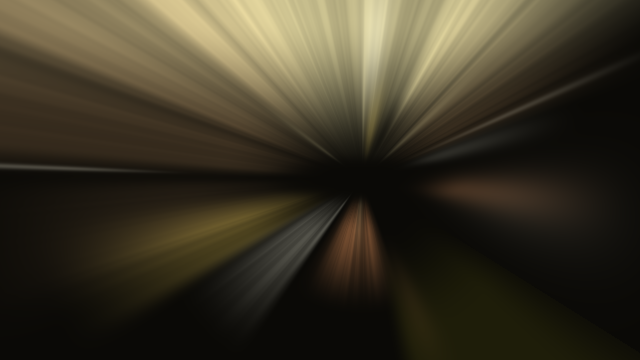
This background is drawn by a Shadertoy shader. Its source:

```glsl
// Radial zoom blur: a pale fan of light above a dark core, with muted earthy rays below.

const vec2 CORE = vec2(0.566, 0.502);
const vec3 SHADOW = vec3(0.040, 0.036, 0.024);
const vec3 CREAM = vec3(0.70, 0.67, 0.50);
const vec3 SILVER = vec3(0.70, 0.72, 0.74);
const vec3 BROWN = vec3(0.24, 0.185, 0.125);
const vec3 OLIVE = vec3(0.25, 0.215, 0.09);
const vec3 SLATE = vec3(0.27, 0.27, 0.25);
const vec3 RUST = vec3(0.33, 0.21, 0.13);
const vec3 MOSS = vec3(0.085, 0.085, 0.012);

float hash(float n) {
    return fract(sin(n * 127.1) * 43758.5453);
}

float noise(float x) {
    float cell = floor(x);
    return mix(hash(cell), hash(cell + 1.0), smoothstep(0.0, 1.0, x - cell));
}

// Layered angular noise, centred on zero.
float streaks(float angle) {
    float sum = 0.0;
    float weight = 0.5;
    float frequency = 0.13;
    for (int i = 0; i < 4; i++) {
        sum += weight * (noise(angle * frequency + float(i) * 17.0) - 0.5);
        weight *= 0.65;
        frequency *= 2.1;
    }
    return sum;
}

// Soft bell around a direction or distance.
float bell(float x, float centre, float width) {
    float t = (x - centre) / width;
    return exp(-t * t);
}

// Sector between two angles, each edge with its own softness.
float sector(float angle, float low, float high, float softLow, float softHigh) {
    return smoothstep(low - softLow, low + softLow, angle)
         * (1.0 - smoothstep(high - softHigh, high + softHigh, angle));
}

// Rise from the core, then fade outward.
float reach(float radius, float start, float peak, float end) {
    return smoothstep(start, peak, radius) * (1.0 - smoothstep(peak, end, radius));
}

vec3 upperFan(float angle, float radius, float height, float grain) {
    float rise = smoothstep(0.0, 0.45, height);
    float fan = smoothstep(25.0, 58.0, angle) * (1.0 - smoothstep(125.0, 175.0, angle));
    vec3 light = CREAM * fan * rise * (1.0 + 0.5 * grain);

    // Pale central shaft, a warm stripe and the dark gap beside it.
    light += SILVER * bell(angle, 85.0, 5.0) * reach(height, 0.10, 0.36, 0.72) * 0.25;
    light += OLIVE * bell(angle, 80.0, 6.0) * reach(height, 0.03, 0.14, 0.32) * 0.8;
    light *= 1.0 - 0.6 * bell(angle, 62.0, 9.0) * reach(height, 0.02, 0.12, 0.25);

    // Brown side rays and their narrow highlights.
    float brownLeft = sector(angle, 125.0, 176.0, 20.0, 4.0);
    light += BROWN * brownLeft * smoothstep(0.04, 0.4, radius) * (0.72 + 0.6 * grain);
    light += BROWN * sector(angle, 22.0, 55.0, 3.0, 15.0)
           * reach(radius, 0.04, 0.28, 0.95) * (0.65 + grain);
    light += SLATE * bell(angle, 24.0, 0.8) * reach(radius, 0.10, 0.45, 1.0) * 0.5;
    light += SLATE * bell(angle, 17.0, 4.0) * reach(radius, 0.06, 0.25, 0.65) * 0.5;
    light += CREAM * bell(angle, 43.0, 2.0) * reach(radius, 0.04, 0.16, 0.5) * 0.2;
    light += CREAM * bell(angle, 61.0, 1.8) * reach(radius, 0.04, 0.30, 0.55) * 0.2;
    light += CREAM * bell(angle, 89.0, 1.3) * reach(radius, 0.03, 0.20, 0.42) * 0.18;
    light += CREAM * bell(angle, 143.0, 2.0) * reach(radius, 0.04, 0.14, 0.4) * 0.18;
    light += SLATE * bell(angle, 177.9, 0.45) * smoothstep(0.45, 0.85, radius) * 0.8;
    return light;
}

vec3 lowerRays(float angle, float radius, float grain) {
    float variation = 1.0 + 0.9 * grain;
    vec3 light = OLIVE * sector(angle, 192.0, 210.0, 7.0, 4.0)
               * reach(radius, 0.04, 0.36, 0.95) * variation;
    light += BROWN * sector(angle, 181.0, 200.0, 4.0, 7.0)
           * reach(radius, 0.05, 0.50, 1.25) * 0.4 * variation;
    light += SLATE * sector(angle, 213.0, 234.0, 8.0, 2.5)
           * reach(radius, 0.03, 0.22, 0.62) * 0.9 * variation;
    light += SLATE * bell(angle, 233.0, 1.8) * reach(radius, 0.03, 0.10, 0.36) * 0.6;
    light += RUST * sector(angle, 244.0, 284.0, 8.0, 7.0)
           * reach(radius, 0.03, 0.15, 0.38) * variation;
    light += CREAM * bell(angle, 266.0, 5.0) * reach(radius, 0.03, 0.08, 0.24) * 0.16;

    // Faint colours in the lower right.
    light += MOSS * sector(angle, 284.0, 325.0, 4.0, 9.0) * smoothstep(0.16, 0.48, radius) * 0.9;
    light += RUST * bell(angle, 292.0, 5.0) * reach(radius, 0.15, 0.36, 0.65) * 0.18;
    light += RUST * bell(angle, -6.0, 8.0) * reach(radius, 0.06, 0.27, 0.78) * 0.6;
    light += SLATE * bell(angle, -10.0, 14.0) * reach(radius, 0.12, 0.45, 0.95) * 0.25;
    return light;
}

void mainImage(out vec4 fragColor, in vec2 fragCoord) {
    vec2 offset = (fragCoord / iResolution.xy - CORE) * vec2(iResolution.x / iResolution.y, 1.0);
    float radius = length(offset);
    // The angular seam lies in the dark lower right.
    float angle = mod(degrees(atan(offset.y, offset.x + 1e-5)) + 32.0, 360.0) - 32.0;
    float grain = streaks(angle);

    vec3 light = upperFan(angle, radius, offset.y, grain) + lowerRays(angle, radius, grain);
    float open = smoothstep(0.5, 1.7, length(offset / vec2(0.18, 0.045)));
    fragColor = vec4(SHADOW + light * open, 1.0);
}
```
